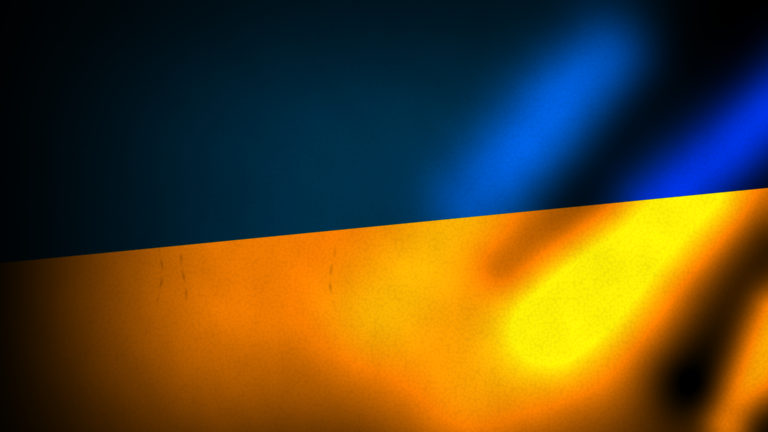
A Shadertoy shader for this background:

```glsl
#define DEEP_BLUE vec3(0.0, 0.175, 0.27)
#define BRIGHT_BLUE vec3(0.0, 0.37, 0.86)
#define ROYAL_BLUE vec3(0.0, 0.20, 0.88)
#define ORANGE vec3(0.96, 0.49, 0.005)
#define YELLOW vec3(1.0, 0.94, 0.02)
#define SEAM_START 0.391
#define SEAM_SLOPE 0.098
#define GRAIN 0.07
#define MOTTLE 0.05
#define SCRATCH 0.16

vec2 hash2(vec2 p) {
    vec3 q = fract(vec3(p.xyx) * vec3(0.1031, 0.1030, 0.0973));
    q += dot(q, q.yzx + 33.33);
    return fract((q.xx + q.yz) * q.zy);
}

// Distance to the nearest scattered cell point
float cellular(vec2 p) {
    vec2 cell = floor(p), f = fract(p);
    float nearest = 2.0;
    for (int y = -1; y <= 1; y++)
        for (int x = -1; x <= 1; x++) {
            vec2 o = vec2(x, y);
            nearest = min(nearest, length(o + hash2(cell + o) - f));
        }
    return nearest;
}

// Cloudy wear from layered sines
float mottle(vec2 p) {
    float sum = 0.0, amp = 0.5;
    for (int i = 0; i < 4; i++) {
        p = mat2(0.8, 0.6, -0.6, 0.8) * p * 1.8 + 1.7;
        sum += amp * sin(p.x + 1.3 * sin(p.y)) * sin(p.y + 0.7);
        amp *= 0.6;
    }
    return sum;
}

// Soft fold of light along a segment
float fold(vec2 p, vec2 a, vec2 b, float width) {
    vec2 pa = p - a, ba = b - a;
    float d = length(pa - ba * clamp(dot(pa, ba) / dot(ba, ba), 0.0, 1.0)) / width;
    return exp(-d * d);
}

vec3 blueCloth(vec2 p) {
    float side = smoothstep(-0.15, 0.85, p.x) * (1.0 - smoothstep(1.35, 1.72, p.x));
    float top = mix(0.35, 1.0, 1.0 - smoothstep(0.65, 1.05, p.y));
    float shade = fold(p, vec2(1.32, 0.52), vec2(1.64, 0.96), 0.11);
    vec3 col = DEEP_BLUE * side * top * (1.0 - 0.85 * shade) + vec3(0.0, 0.012, 0.018) * side;
    float broad = fold(p, vec2(1.10, 0.52), vec2(1.40, 0.90), 0.105);
    float tip = 1.0 - 0.65 * smoothstep(0.78, 1.0, p.y);
    float root = 0.7 + 0.3 * smoothstep(0.48, 0.65, p.y);
    col = mix(col, BRIGHT_BLUE, broad * tip * root);
    float corner = fold(p, vec2(1.53, 0.52), vec2(1.85, 0.80), 0.092);
    return mix(col, ROYAL_BLUE, corner);
}

vec3 goldCloth(vec2 p) {
    float light = 0.48 * smoothstep(-0.10, 0.60, p.x) * smoothstep(-0.28, 0.32, p.y);
    // Lit folds
    light += 0.24 * fold(p, vec2(1.06, 0.49), vec2(0.88, 0.27), 0.13);
    light += 0.30 * fold(p, vec2(1.34, 0.26), vec2(1.10, 0.07), 0.17);
    light += 0.72 * fold(p, vec2(1.62, 0.55), vec2(1.28, 0.25), 0.105);
    // Shaded folds
    light -= 0.25 * fold(p, vec2(1.37, 0.53), vec2(1.18, 0.38), 0.085);
    light -= 0.40 * fold(p, vec2(1.78, 0.42), vec2(1.60, 0.14), 0.13);
    // Edge fold
    light += 0.42 * fold(p, vec2(1.80, 0.27), vec2(1.70, 0.02), 0.065);
    light *= 1.0 - 0.9 * smoothstep(0.16, 0.0, length(p - vec2(1.80, -0.01)));
    light = clamp(light, 0.0, 1.0);
    return ORANGE * min(2.0 * light, 1.0) + (YELLOW - ORANGE) * max(2.0 * light - 1.0, 0.0);
}

// Thin broken vertical marks
float scratches(vec2 p) {
    float marks = 0.0;
    for (int i = 0; i < 3; i++) {
        float k = float(i);
        float x = 0.37 + 0.055 * k + 0.145 * k * (k - 1.0);
        float wobble = 0.006 * sin(p.y * 38.0 + k * 2.0);
        float span = smoothstep(0.27, 0.33, p.y) * smoothstep(0.46, 0.39, p.y);
        float broken = 0.5 + 0.5 * sin(p.y * 150.0 + k * 4.0);
        marks += exp(-pow((p.x - x - wobble) / 0.003, 2.0)) * span * broken;
    }
    return marks;
}

void mainImage(out vec4 fragColor, in vec2 fragCoord) {
    // Height spans one unit; width is scaled to a 16:9 layout
    vec2 p = fragCoord / iResolution.xy * vec2(16.0 / 9.0, 1.0);
    float pixel = 1.0 / iResolution.y;

    // Slanted seam between the cloths
    float seam = p.y - SEAM_START - SEAM_SLOPE * p.x;
    float upper = smoothstep(-pixel, pixel, seam);
    vec3 col = mix(goldCloth(p), blueCloth(p), upper);

    // Worn surface
    float wear = MOTTLE * mottle(p * 9.0) + GRAIN * (0.5 - cellular(p * 130.0));
    col *= 1.0 + wear - SCRATCH * scratches(p) * (1.0 - upper);

    fragColor = vec4(clamp(col, 0.0, 1.0), 1.0);
}
```
